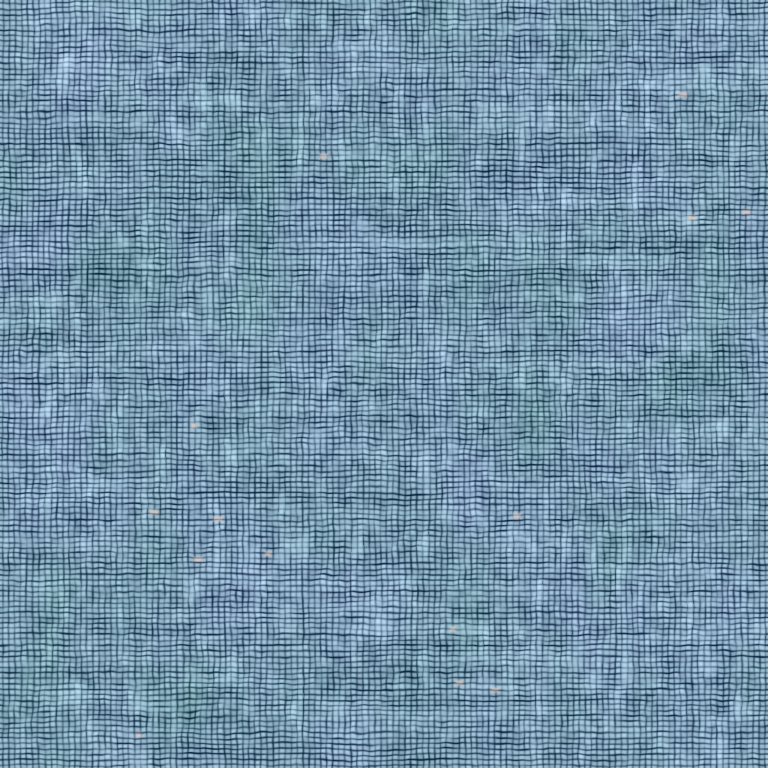
This texture is drawn by a Shadertoy shader. Its source:

```glsl
// Open-weave blue cloth: a fine, slightly wavering grid of dark gaps between
// pale threads, mottled by upright slubs and level bands, with a few pale flecks.
// Gradient noise bends the grid, varies each gap and shades the yarn.

const vec2 THREADS = vec2(128.0, 141.0);    // threads across the canvas
const vec2 BEND = vec2(0.45, 0.60);         // broad sideways drift, in threads
const vec2 WOBBLE = vec2(0.22, -0.26);      // fine sideways drift, in threads
const vec2 GAP_DEPTH = vec2(0.43, 0.56);    // darkness of upright, level gaps
const float GAP_WIDTH = 0.18;               // in threads
const float YARN_TONE = 0.615;
const float CELL_VARIATION = 0.07;
const float DARK_TONE = 0.18;
const float LIGHT_TONE = 0.63;
const vec3 DARK_BLUE = vec3(0.175, 0.285, 0.38);
const vec3 LIGHT_BLUE = vec3(0.63, 0.765, 0.845);
const vec3 VIOLET_SHIFT = vec3(0.012, -0.025, 0.03);
const vec3 FLECK_COLOUR = vec3(0.86, 0.81, 0.80);
const float FLECK_GRID = 13.0;
const float FLECK_SHARE = 0.08;

vec2 hash2(vec2 p) {
    vec3 q = fract(p.xyx * vec3(0.1031, 0.1030, 0.0973));
    q += dot(q, q.yzx + 33.33);
    return fract((q.xx + q.yz) * q.zy);
}

float cornerSlope(vec2 corner, vec2 offset) {
    return dot(2.4 * hash2(corner) - 1.2, offset);
}

// Gradient noise, roughly -0.7 to 0.7
float gradientNoise(vec2 p) {
    vec2 i = floor(p);
    vec2 f = p - i;
    vec2 w = f * f * (3.0 - 2.0 * f);
    vec2 right = vec2(1.0, 0.0);
    vec2 up = vec2(0.0, 1.0);
    float low = mix(cornerSlope(i, f), cornerSlope(i + right, f - right), w.x);
    float top = mix(cornerSlope(i + up, f - up), cornerSlope(i + 1.0, f - 1.0), w.x);
    return mix(low, top, w.y);
}

// Soft dark line midway between two threads, widened to suit the pixel size
float gapLine(float coord, float pixel) {
    float d = fract(coord) - 0.5;
    float width = sqrt(GAP_WIDTH * GAP_WIDTH + 0.12 * pixel * pixel);
    return GAP_WIDTH / width * exp(-d * d / (width * width));
}

// Uneven strength along one gap and from one gap to the next
float gapStrength(float id, float along, float seed) {
    float own = hash2(vec2(id, seed)).x - 0.5;
    float run = gradientNoise(vec2(id * 0.61 + seed, along * 42.0));
    return clamp(1.0 + 0.4 * own + 1.1 * run, 0.15, 1.6);
}

// Small soft-edged blocks scattered over a coarse grid
float fleckMask(vec2 uv, float pixel) {
    vec2 p = uv * FLECK_GRID;
    vec2 cell = floor(p);
    vec2 centre = 0.2 + 0.6 * hash2(cell + 17.0);
    vec2 chance = hash2(cell + 5.0);
    vec2 extent = mix(vec2(0.04, 0.04), vec2(0.08, 0.08), chance.yx);
    vec2 d = abs(p - cell - centre) - extent;
    float edge = 0.02 + pixel * FLECK_GRID;
    float block = 1.0 - smoothstep(-edge, edge, max(d.x, d.y));
    return block * step(chance.x, FLECK_SHARE);
}

void mainImage(out vec4 fragColor, in vec2 fragCoord) {
    float pixel = 1.0 / iResolution.y;
    vec2 uv = fragCoord * pixel;

    // Bent weave coordinates, with the numbers of the gap and the thread
    vec2 drift = vec2(gradientNoise(uv * vec2(22.0, 11.0) + 31.0),
                      gradientNoise(uv * vec2(12.0, 25.0) + 67.0));
    float fibre = gradientNoise(uv * vec2(75.0, 60.0) + 210.0);
    vec2 weave = uv * THREADS + BEND * drift + WOBBLE * fibre;
    vec2 gapId = floor(weave);
    vec2 threadId = floor(weave + 0.5);

    // Shading of the yarn, stepped from thread to thread
    float slub = gradientNoise(vec2(threadId.x * 0.43, uv.y * 19.0) + 120.0);
    float paleSlub = smoothstep(0.2, 0.5, slub);
    float band = gradientNoise(vec2(uv.x * 5.0, threadId.y * 0.37) + 150.0);
    float cloud = gradientNoise(uv * vec2(8.0, 7.0) + 180.0);
    float tone = YARN_TONE + 0.08 * slub + 0.02 * paleSlub
               + 0.07 * band + 0.055 * cloud + 0.07 * fibre;
    tone += CELL_VARIATION * (hash2(threadId + 300.0).x - 0.5);

    // Dark gaps, partly hidden where a pale slub fills them
    float clearness = (1.0 - 0.3 * paleSlub) * (1.0 - 0.35 * band);
    float upright = GAP_DEPTH.x * gapStrength(gapId.x, uv.y, 7.0)
                  * gapLine(weave.x, pixel * THREADS.x);
    float level = GAP_DEPTH.y * gapStrength(gapId.y, uv.x, 53.0)
                * gapLine(weave.y, pixel * THREADS.y);
    tone *= 1.0 - min(upright * clearness, 0.85);
    tone *= 1.0 - min(level * clearness, 0.85);

    // Colour
    float blend = (tone - DARK_TONE) / (LIGHT_TONE - DARK_TONE);
    vec3 colour = mix(DARK_BLUE, LIGHT_BLUE, blend);
    colour += VIOLET_SHIFT * (cloud + 0.5 * drift.x);
    vec3 fleckShade = FLECK_COLOUR * (1.0 - 0.5 * level);
    colour = mix(colour, fleckShade, 0.85 * fleckMask(uv, pixel));
    fragColor = vec4(clamp(colour, 0.0, 1.0), 1.0);
}
```
